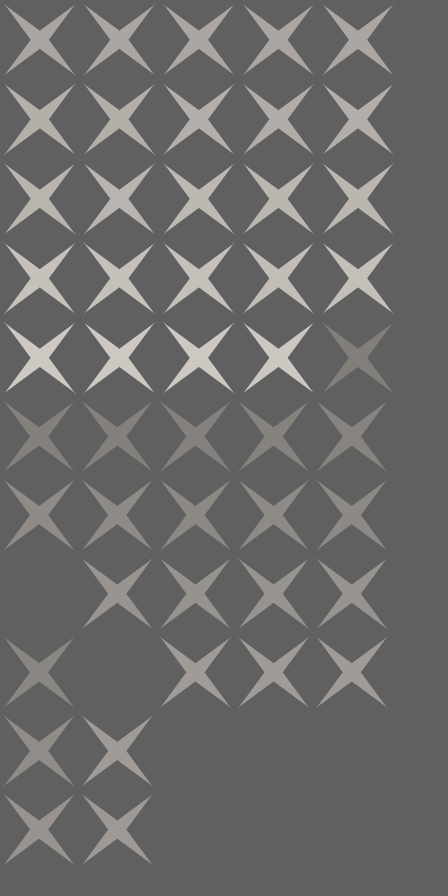
Give the GLSL for this pattern, as a WebGL 2 fragment shader.

```glsl
#version 300 es
precision highp float;
// Two stacked grids of pale four-pointed diagonal stars on flat grey, some cells empty.
#define UPPER_PITCH vec2(0.1776, 0.1775)
#define LOWER_PITCH vec2(0.1745, 0.1755)
#define SPLIT_Y 0.8865
#define TIP 0.0773
#define WAIST 0.0203
#define BACKGROUND vec3(0.378)
#define WARM_TINT vec3(1.025, 0.995, 0.965)
#define JITTER 0.018

uniform vec2 u_resolution;
out vec4 fragColor;

float hash(vec2 cell) {
    vec3 q = fract(vec3(cell.xyx) * 0.1031);
    q += dot(q, q.yzx + 33.33);
    return fract((q.x + q.y) * q.z);
}

// Signed distance to the nearest side of a star with diagonal tips.
float starDistance(vec2 p) {
    p = abs(p);
    p = vec2(max(p.x, p.y), min(p.x, p.y));
    vec2 normal = normalize(vec2(TIP, WAIST - TIP));
    return dot(p - vec2(WAIST, 0.0), normal);
}

// Which cells hold a star.
bool occupied(vec2 cell, bool upper) {
    if (cell.x < 0.0 || cell.x > 4.0) return false;
    if (upper) return cell.y >= 0.0 && cell.y < 5.0;
    if (cell.y < 2.0) return true;
    if (cell.y < 3.0) return cell.x > 0.0;
    if (cell.y < 4.0) return cell.x != 1.0;
    return cell.y < 6.0 && cell.x < 2.0;
}

// Brightness rises down each grid; the last upper star starts the dim run.
float starTone(vec2 cell, bool upper) {
    if (upper) {
        bool dim = cell.x > 3.0 && cell.y > 3.0;
        return dim ? 0.495 : 0.65 + 0.034 * cell.y;
    }
    float tone = 0.51 + 0.033 * min(cell.y, 3.0);
    if (cell.y > 2.0 && cell.x < 1.0) tone = 0.46 + 0.023 * cell.y;
    return tone;
}

void main() {
    // Origin at the top left, x spans 0..1 and y spans 0..2.
    vec2 p = gl_FragCoord.xy / u_resolution;
    p = vec2(p.x, 1.0 - p.y) * vec2(1.0, 2.0);
    float pixel = 1.0 / u_resolution.x;

    // Grid lookup.
    bool upper = p.y < SPLIT_Y;
    vec2 pitch = upper ? UPPER_PITCH : LOWER_PITCH;
    vec2 q = upper ? p : p - vec2(0.0, SPLIT_Y);
    vec2 cell = floor(q / pitch);
    vec2 local = q - (cell + 0.5) * pitch;

    // Star fill over the ground.
    vec3 color = BACKGROUND;
    if (occupied(cell, upper)) {
        float seed = hash(cell + (upper ? 3.0 : 17.0));
        float tone = starTone(cell, upper) + (seed - 0.5) * JITTER;
        float cover = 1.0 - smoothstep(-0.6 * pixel, 0.6 * pixel, starDistance(local));
        color = mix(color, tone * WARM_TINT, cover);
    }
    fragColor = vec4(color, 1.0);
}
```
